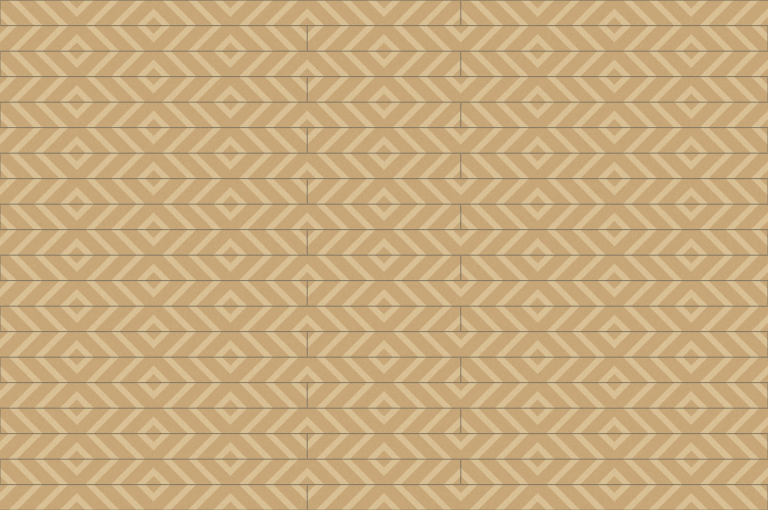
This pattern is drawn by a WebGL 1 fragment shader. Its source:

```glsl
precision highp float;
// Staggered wooden planks inlaid with pale 45 degree stripes that form concentric diamonds.

uniform vec2 u_resolution;

float hash(vec2 p) {
  vec3 q = fract(vec3(p.xyx) * 0.1031);
  q += dot(q, q.yzx + 33.33);
  return fract((q.x + q.y) * q.z);
}

// Share of a pixel covered by a line of the given width, at signed distance d.
float lineCoverage(float d, float width, float pixel) {
  float low = max(d - 0.5 * pixel, -0.5 * width);
  float high = min(d + 0.5 * pixel, 0.5 * width);
  return max(high - low, 0.0) / pixel;
}

// Pale bands at equal steps of diamond distance, mirrored at every plank edge.
float inlayMask(vec2 p, float pixel) {
  float across = abs(mod(p.x, 6.0) - 3.0);
  float down = abs(mod(p.y + 1.0, 2.0) - 1.0);
  float band = abs(fract(across + down) - 0.5);
  return clamp(0.5 + (1.0 / 6.0 - band) / (1.4 * pixel), 0.0, 1.0);
}

// Long seams between rows, and end joints three diamonds apart that shift on odd rows.
float seamMask(vec2 p, vec2 pixel) {
  float toSeam = fract(p.y + 0.494) - 0.5;
  float oddRow = mod(floor(p.y), 2.0);
  float toJoint = mod(p.x - 12.0 * oddRow + 9.0, 18.0) - 9.0;
  return max(lineCoverage(toSeam, 0.035, pixel.y),
             lineCoverage(toJoint, 0.035, pixel.x));
}

void main() {
  vec2 uv = gl_FragCoord.xy / u_resolution;

  // One unit is a plank height: 30 units across, 20 rows counted from the top.
  vec2 p = vec2(uv.x * 30.0, (1.0 - uv.y) * 20.0);
  vec2 pixel = vec2(30.0, 20.0) / u_resolution;

  vec3 wood = vec3(0.78, 0.65, 0.47);
  vec3 inlay = vec3(0.85, 0.75, 0.58);
  vec3 seam = vec3(0.48, 0.45, 0.37);

  vec3 color = mix(wood, inlay, inlayMask(p, pixel.y));

  // Faint fine grain
  color += 0.016 * (hash(floor(p * 17.0)) - 0.5);

  color = mix(color, seam, seamMask(p, pixel));
  gl_FragColor = vec4(color, 1.0);
}
```
